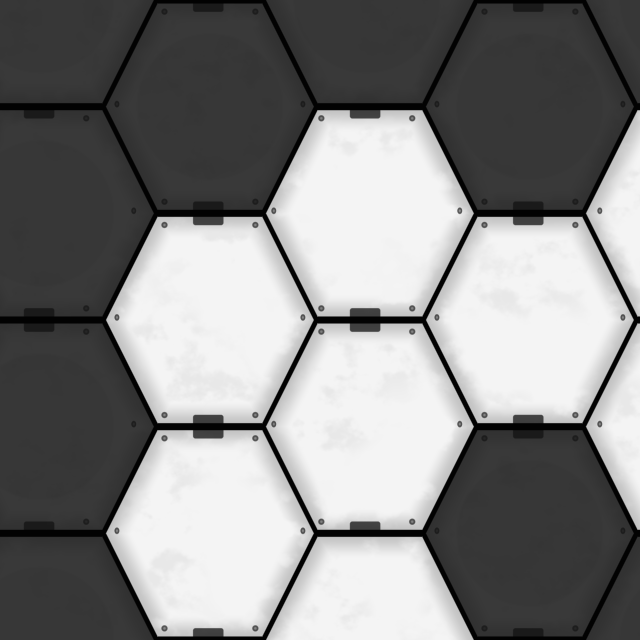
Reproduce this pattern procedurally as a Shadertoy shader.

```glsl
// Hexagonal floor panels in black and white, separated by black seams.
// Each panel is a flat-topped hexagon found by distance, then shaded with
// soft edge grime, cloudy wear, small rivets and clips across the flat seams.

const float COLUMN_STEP = 0.25;
const float HALF_SIZE = 1.0 / 6.0;          // centre to flat side, and to side corner
const float FIRST_COLUMN = 0.078;
const float FLAT_SEAM = 0.0055;             // half widths of the seams
const float SLANT_SEAM = 0.0038;
const float GRIME_WIDTH = 0.038;
const float DISC_RADIUS = 0.114;
const vec2 CORNER_RIVET = vec2(0.071, 0.1485);
const vec2 SIDE_RIVET = vec2(0.1453, 0.004);
const float RIVET_RADIUS = 0.0048;
const vec2 CLIP_SIZE = vec2(0.0238, 0.0185);
const float CLIP_ROUND = 0.004;
const vec3 WHITE = vec3(0.957);
const vec3 DARK = vec3(0.224);
const vec3 SEAM = vec3(0.006);
const vec3 HARDWARE = vec3(0.07);
// One bit per row, from the bottom up: set for a white panel.
const int WHITE_ROWS[5] = int[5](0, 3, 7, 2, 6);

float hash(vec2 p) {
    return fract(sin(dot(p, vec2(127.1, 311.7))) * 43758.5453);
}

float noise(vec2 p) {
    vec2 i = floor(p), f = fract(p);
    f = f * f * (3.0 - 2.0 * f);
    return mix(mix(hash(i), hash(i + vec2(1, 0)), f.x),
               mix(hash(i + vec2(0, 1)), hash(i + vec2(1, 1)), f.x), f.y);
}

float fbm(vec2 p) {
    float sum = 0.0, gain = 0.5;
    for (int i = 0; i < 4; i++) {
        sum += gain * noise(p);
        p = mat2(1.6, 1.2, -1.2, 1.6) * p + 7.3;
        gain *= 0.5;
    }
    return sum;
}

// Depth inside a panel from its flat sides (x) and its slanted sides (y).
vec2 hexDepth(vec2 p) {
    p = abs(p);
    return vec2(HALF_SIZE - p.y, (2.0 * HALF_SIZE - 2.0 * p.x - p.y) / sqrt(5.0));
}

float roundBox(vec2 p, vec2 size, float radius) {
    vec2 q = abs(p) - size + radius;
    return length(max(q, 0.0)) + min(max(q.x, q.y), 0.0) - radius;
}

float cover(float d, float blur) {
    return 1.0 - smoothstep(-blur, blur, d);
}

// Darkness of a rivet: a ring with a paler middle.
float rivet(vec2 p, float blur) {
    float r = length(p);
    return cover(r - RIVET_RADIUS, blur) * mix(0.68, 0.42, cover(r - 0.4 * RIVET_RADIUS, blur));
}

void mainImage(out vec4 fragColor, in vec2 fragCoord) {
    vec2 uv = fragCoord / iResolution.y;
    float blur = max(0.8 / iResolution.y, 0.0009);

    // Of the two candidate columns, keep the panel that holds this point deepest
    float baseColumn = floor((uv.x - FIRST_COLUMN) / COLUMN_STEP);
    vec2 cell = vec2(0), local = vec2(0), depth = vec2(-1);
    for (int i = 0; i < 2; i++) {
        float column = baseColumn + float(i);
        float lift = mod(column, 2.0) * HALF_SIZE;
        float row = floor((uv.y - lift) / (2.0 * HALF_SIZE) + 0.5);
        vec2 p = uv - vec2(FIRST_COLUMN + column * COLUMN_STEP, row * 2.0 * HALF_SIZE + lift);
        vec2 d = hexDepth(p);
        if (min(d.x, d.y) > min(depth.x, depth.y)) {
            cell = vec2(column, row);
            local = p;
            depth = d;
        }
    }
    float edge = min(depth.x, depth.y);
    bool isOdd = mod(cell.x, 2.0) > 0.5;
    int rows = WHITE_ROWS[clamp(int(cell.x), 0, 4)];
    bool isWhite = ((rows >> clamp(int(cell.y), 0, 3)) & 1) == 1;

    // Fittings drift sideways on the even columns
    vec2 fit = local;
    if (!isOdd) fit.x -= -0.0143 + 0.0047 * cell.x;

    // Panel face: cloudy wear and grime gathered along the edges
    float wear = smoothstep(0.42, 0.72, fbm(uv * vec2(34.0, 40.0) + cell * 5.7));
    float patches = smoothstep(0.3, 0.7, noise(uv * 11.0 + cell * 3.1));
    float grime = 1.0 - smoothstep(0.0, GRIME_WIDTH, edge + 0.008 * (wear - 0.4));
    vec3 color;
    if (isWhite) {
        color = WHITE * (1.0 - 0.05 * wear * patches) * (1.0 - 0.2 * grime);
    } else {
        float disc = cover(length(fit) - DISC_RADIUS, 0.003);
        color = DARK * (1.0 - 0.04 * disc - 0.03 * wear * patches) * (1.0 - 0.14 * grime);
    }

    // Rivets and clips, only on panels centred inside the canvas
    float centreY = uv.y - local.y;
    if (centreY > 0.1 && centreY < 0.9) {
        float rivets = rivet(abs(fit) - CORNER_RIVET, blur);
        vec2 side = vec2(abs(fit.x) - SIDE_RIVET.x, fit.y - SIDE_RIVET.y);
        rivets = max(rivets, rivet(side * vec2(1.25, 0.95), blur));
        color = mix(color, HARDWARE, rivets);
        vec2 clip = vec2(fit.x + 0.0026, depth.x);
        color = mix(color, HARDWARE, 0.75 * cover(roundBox(clip, CLIP_SIZE, CLIP_ROUND), blur));
    }

    // Seams
    float seam = min(depth.x - FLAT_SEAM, depth.y - SLANT_SEAM);
    color = mix(color, SEAM, cover(seam, blur));
    fragColor = vec4(color, 1.0);
}
```
